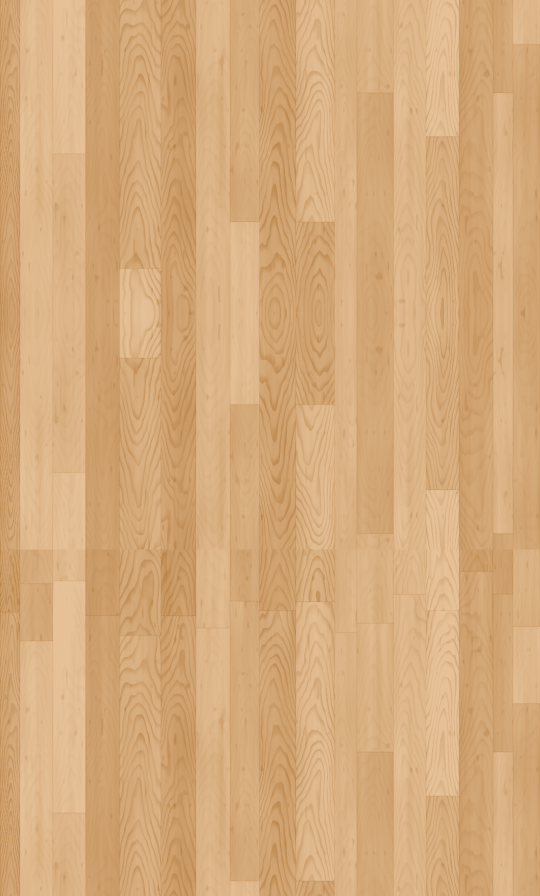
Write a WebGL 2 fragment shader that draws this texture.

```glsl
#version 300 es
precision highp float;

#define ASPECT 0.6016
#define PERIOD 0.7357
#define TILE_SEAM 0.6133
#define MIRROR 0.3496
#define TONE_STEP 0.4
#define RING_COUNT 46.0
#define RING_DEPTH 0.75
#define SEAM_WIDTH 0.0011
#define DARK vec3(0.78, 0.59, 0.38)
#define LIGHT vec3(0.88, 0.73, 0.56)

uniform vec2 u_resolution;
out vec4 fragColor;

const int PLANKS = 17;
// Relative plank widths from left to right
const float WIDTH[PLANKS] = float[](17., 28., 28., 29., 35., 30., 29., 25., 31.,
    33., 19., 31., 28., 28., 29., 17., 23.);
// Lightness of the central board in each column
const float TONE[PLANKS] = float[](.4, .9, .75, .2, .95, .2, .8, .9, .35,
    .4, .7, .35, .85, .65, .35, .75, .45);
// Joint distance from the mirror line; negative means a darker outer board
const float JOINT[PLANKS] = float[](.9, -.37, .178, .9, -.05, .9, .9, -.102, .9,
    .102, .9, .246, .9, .197, .9, -.246, .3);

float hash(vec2 p) {
    return fract(sin(dot(p, vec2(127.1, 311.7))) * 43758.5453);
}

float noise(vec2 p) {
    vec2 i = floor(p), f = fract(p);
    f = f * f * (3.0 - 2.0 * f);
    return mix(mix(hash(i), hash(i + vec2(1, 0)), f.x),
               mix(hash(i + vec2(0, 1)), hash(i + vec2(1, 1)), f.x), f.y);
}

// Nested arches around the board's centre line
float growthRings(float side, float along, float seed) {
    float bend = noise(vec2(along * 16.0, seed)) - 0.5;
    float s = abs(side + 0.6 * bend);
    float field = RING_COUNT * (sqrt(along * along + 0.0004) + 0.06 * pow(s, 1.5));
    field += 3.0 * noise(vec2(side * 1.2 + seed, along * 18.0));
    field += 0.35 * noise(vec2(side * 5.0 + seed, along * 90.0));
    float r = fract(field);
    float line = smoothstep(0.45, 0.92, r) * (1.0 - smoothstep(0.92, 1.0, r));
    return line * (0.35 + 0.65 * noise(vec2(side * 2.0, along * 25.0 + seed)));
}

// Long fibres, broad streaks and fine pores
float fibres(vec2 p, float seed) {
    float broad = noise(vec2(p.x * 130.0 + seed, p.y * 5.0)) - 0.5;
    float fine = noise(vec2(p.x * 420.0 + seed, p.y * 22.0)) - 0.5;
    float cloud = noise(vec2(p.x * 45.0, p.y * 14.0 + seed)) - 0.5;
    return 0.28 * broad + 0.18 * fine + 0.26 * cloud;
}

float flecks(vec2 p, float seed) {
    float n = noise(vec2(p.x * 300.0 + seed, p.y * 75.0));
    return smoothstep(0.86, 0.98, n);
}

vec3 floorColor(vec2 uv) {
    // Tile from top to bottom, folded about the mirror line
    float v = mod(1.0 - uv.y - TILE_SEAM, PERIOD) + TILE_SEAM - PERIOD;
    float along = abs(v - MIRROR);

    // Find the plank column
    float x = uv.x * 460.0, start = 0.0;
    int id = 0;
    for (int i = 0; i < PLANKS - 1; i++) {
        if (x < start + WIDTH[i]) break;
        start += WIDTH[i];
        id = i + 1;
    }
    float column = float(id);
    float local = (x - start) / WIDTH[id];
    float side = 2.0 * local - 1.0;

    // Boards within the column, with a short end piece near the tile seam
    float joint = abs(JOINT[id]);
    float endJoint = 0.375 + 0.075 * hash(vec2(column, 4.0));
    float outer = step(joint, along), endPiece = step(endJoint, along);
    float seed = column * 7.3 + 31.0 * outer + 53.0 * endPiece;
    float tone = TONE[id] + 0.06 + outer * sign(JOINT[id]) * TONE_STEP;
    tone += endPiece * 0.4 * (hash(vec2(column, 9.0)) - 0.6);

    // Grain: figured columns come in groups
    float group = cos(6.2832 * (column - 8.6) / 4.4);
    float figure = 0.2 + 0.8 * smoothstep(-0.2, 0.7, group);
    vec2 p = vec2(uv.x * ASPECT, along);
    tone += fibres(p, seed);
    tone -= RING_DEPTH * figure * growthRings(side, along, seed);
    tone -= 0.45 * flecks(p, seed);

    // Hairline gaps on the sides and ends
    float edge = min(local, 1.0 - local) * WIDTH[id] / 460.0 * ASPECT;
    float ends = min(abs(along - joint), abs(along - endJoint));
    tone -= 0.28 * (1.0 - smoothstep(0.0, SEAM_WIDTH, edge));
    tone -= 0.32 * (1.0 - smoothstep(0.0, SEAM_WIDTH, ends));

    return mix(DARK, LIGHT, clamp(tone, -0.55, 1.2));
}

void main() {
    // Four samples smooth the board edges
    vec3 color = vec3(0.0);
    for (int i = 0; i < 4; i++) {
        vec2 offset = vec2(i % 2, i / 2) * 0.5 - 0.25;
        color += floorColor((gl_FragCoord.xy + offset) / u_resolution);
    }
    fragColor = vec4(color * 0.25, 1.0);
}
```
